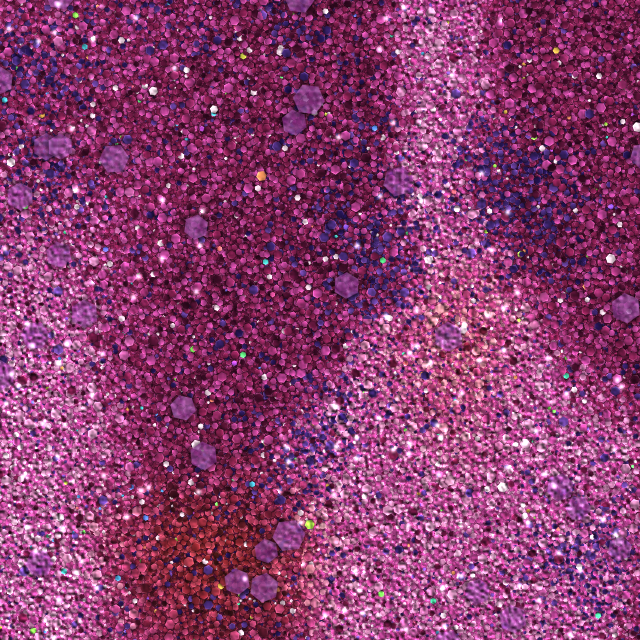
Write a WebGL 2 fragment shader that draws this texture.

```glsl
#version 300 es
precision highp float;
// Heaps of hexagonal glitter in wine, magenta, pink and indigo.
// Jittered grids of shaded flakes are stacked from fine to coarse; soft
// region maps steer brightness, indigo and copper, and glints go on top.
uniform vec2 u_resolution;
out vec4 fragColor;

vec3 hash3(vec2 p) {
    vec3 q = vec3(dot(p, vec2(127.1, 311.7)), dot(p, vec2(269.5, 183.3)), dot(p, vec2(419.2, 371.9)));
    return fract(sin(q) * 43758.5453);
}

float noise(vec2 p) {
    vec2 i = floor(p), f = fract(p);
    f = f * f * (3.0 - 2.0 * f);
    return mix(mix(hash3(i).x, hash3(i + vec2(1, 0)).x, f.x),
               mix(hash3(i + vec2(0, 1)).x, hash3(i + vec2(1, 1)).x, f.x), f.y);
}

float fbm(vec2 p) {
    return 0.55 * noise(p) + 0.3 * noise(p * 2.1 + 7.0) + 0.15 * noise(p * 4.3 + 19.0);
}

float blob(vec2 p, vec2 center, vec2 size) {
    vec2 d = (p - center) / size;
    return exp(-dot(d, d));
}

float hexDistance(vec2 p, float apothem) {
    p = abs(p);
    return max(p.x * 0.866 + p.y * 0.5, p.y) - apothem;
}

// Lit drifts: the left slope and a band that widens to the lower right
float lightMap(vec2 p) {
    float left = smoothstep(0.3, 0.08, p.x) * smoothstep(0.88, 0.5, p.y);
    float rise = smoothstep(0.28, 0.62, p.y);
    float offset = abs(p.x - mix(0.72, 0.69, rise));
    float width = mix(0.27, 0.085, rise);
    float band = smoothstep(width + 0.05, width - 0.05, offset);
    return clamp(max(left, band * 0.92) + 0.3 * blob(p, vec2(0.05, 0.95), vec2(0.2)), 0.0, 1.0);
}

float indigoMap(vec2 p) {
    float m = blob(p, vec2(0.02, 0.83), vec2(0.12, 0.15)) + blob(p, vec2(0.36, 0.95), vec2(0.1, 0.08));
    m += blob(p, vec2(0.56, 0.64), vec2(0.08, 0.16)) + blob(p, vec2(0.81, 0.7), vec2(0.08, 0.13));
    m += blob(p, vec2(0.9, 0.1), vec2(0.07, 0.12)) + 0.7 * blob(p, vec2(0.5, 0.3), vec2(0.1));
    return min(m, 1.0);
}

// Dark plum to near white
vec3 glitterRamp(float t) {
    vec3 c = mix(vec3(0.17, 0.03, 0.11), vec3(0.53, 0.13, 0.32), smoothstep(0.0, 0.24, t));
    c = mix(c, vec3(0.74, 0.27, 0.59), smoothstep(0.3, 0.52, t));
    c = mix(c, vec3(0.83, 0.53, 0.72), smoothstep(0.54, 0.74, t));
    return mix(c, vec3(0.97, 0.88, 0.93), smoothstep(0.8, 0.98, t));
}

vec3 flakeColor(float light, float indigo, float copper, vec3 rnd) {
    float shine = 0.09 + 0.36 * light + 0.46 * rnd.x;
    shine *= rnd.z < 0.1 ? 0.2 : 1.0;
    vec3 c = glitterRamp(shine);
    c = mix(c, c * vec3(1.0, 0.8, 0.55) + vec3(0.03, 0.05, 0.0), copper);
    if (rnd.y < 0.06 + 0.6 * indigo)
        c = mix(vec3(0.13, 0.07, 0.3), vec3(0.42, 0.26, 0.62), rnd.x * rnd.x + 0.2 * light);
    if (rnd.z > 0.985) c = 0.65 + 0.35 * cos(6.28 * (rnd.x + vec3(0.0, 0.33, 0.67)));
    else if (rnd.z > 0.96) c = vec3(0.97, 0.86, 0.92);
    return c;
}

void main() {
    vec2 p = gl_FragCoord.xy / u_resolution.y;
    vec2 warped = p + 0.12 * (vec2(fbm(p * 7.0), fbm(p * 7.0 + 31.0)) - 0.5);
    float light = lightMap(warped);
    float indigo = indigoMap(warped) * smoothstep(0.25, 0.55, fbm(p * 16.0 + 5.0));
    float copper = min(blob(warped, vec2(0.34, 0.13), vec2(0.15, 0.13))
                     + 0.5 * blob(warped, vec2(0.7, 0.46), vec2(0.1, 0.14)), 1.0);
    vec3 color = glitterRamp(0.1 + 0.4 * light);

    // Flake layers: fine bed, main flakes, loose flakes, large sheer hexagons
    for (int layer = 0; layer < 4; layer++) {
        float scale = layer == 0 ? 185.0 : layer == 1 ? 108.0 : layer == 2 ? 72.0 : 23.0;
        float share = layer == 0 ? 1.0 : layer == 1 ? mix(0.85, 0.38, light) : layer == 2 ? 0.13 : 0.07;
        float blur = 0.7 * scale / u_resolution.y;
        vec2 grid = p * scale;
        for (int k = 0; k < 9; k++) {
            vec2 cell = floor(grid) + vec2(k % 3 - 1, k / 3 - 1);
            vec3 place = hash3(cell + float(layer) * 37.0);
            vec3 rnd = hash3(cell + float(layer) * 53.0 + 11.3);
            if (fract(place.z * 17.0) > share) continue;
            float turn = place.z * 6.283;
            vec2 axis = vec2(cos(turn), sin(turn));
            vec2 q = grid - cell - place.xy;
            q = mat2(axis.x, -axis.y, axis.y, axis.x) * q;
            float radius = 0.39 + 0.13 * rnd.x;
            float d = hexDistance(q, radius);
            float cover = smoothstep(blur, -blur, d);
            vec3 tint = flakeColor(light, indigo, copper, rnd);
            // Tilted sheen and a rim lit from one side
            float tilt = dot(q, vec2(0.6, 0.8)) / radius;
            tint *= 0.97 + 0.24 * tilt;
            tint += 0.2 * smoothstep(-0.16, 0.0, d) * smoothstep(0.1, 0.9, tilt) * vec3(1.0, 0.75, 0.9);
            if (layer == 3) {
                float facet = noise(q * 7.0 + cell);
                tint = mix(vec3(0.46, 0.13, 0.47), vec3(0.8, 0.5, 0.83), facet * 0.8 + 0.2 * rnd.y);
                cover *= 0.68;
            }
            color *= 1.0 - 0.34 * smoothstep(0.2, 0.0, d) * (1.0 - 0.35 * light);
            color = mix(color, tint, cover);
        }
    }

    // Crumpled foil contrast, strongest on the lit drifts
    float foil = noise(p * 210.0) - noise(p * 210.0 + vec2(0.6, 0.8));
    color *= 1.0 + foil * (0.3 + 0.6 * light);

    // Scattered glints
    for (int k = 0; k < 9; k++) {
        vec2 cell = floor(p * 34.0) + vec2(k % 3 - 1, k / 3 - 1);
        vec3 rnd = hash3(cell + 91.7);
        vec2 d = p * 34.0 - cell - rnd.xy;
        float glow = exp(-dot(d, d) * 45.0) * step(rnd.z, 0.05 + 0.13 * light);
        color += glow * vec3(0.85, 0.8, 0.85);
    }
    fragColor = vec4(clamp(color, 0.0, 1.0), 1.0);
}
```
